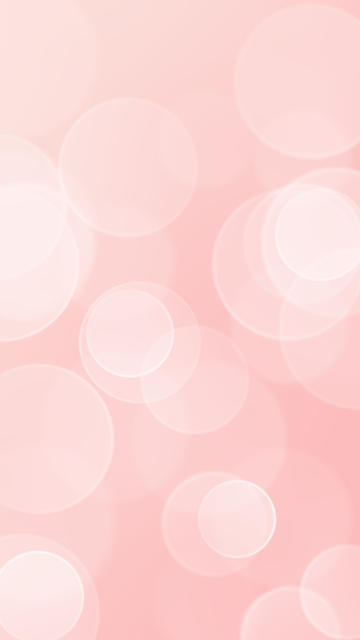
Give the GLSL for this background, as a Shadertoy shader.

```glsl
// Soft pink bokeh: a diagonal blush gradient under translucent discs, some blurred,
// some rimmed and clustered at the sides, some small and crisp. A low-discrepancy
// sequence spreads them, a sine-free hash varies them. One unit is the canvas height.

const vec3 DEEP_PINK = vec3(0.99, 0.735, 0.738);
const vec3 PALE_PEACH = vec3(0.985, 0.868, 0.85);
const vec3 GLOW = vec3(0.995, 0.96, 0.957);

struct Layer {
    int count;
    vec2 center;   // middle of the group, 0..1 over the canvas
    vec2 spread;   // extent of the group, 0..1 over the canvas
    vec2 phase;    // start of the placement sequence
    vec2 radius;   // smallest and largest
    vec2 blur;     // sharpest and softest edge
    float fill;    // opacity of the disc body
    float rim;     // opacity of the bright outline
};

vec3 hash31(float n) {
    vec3 q = fract(n * vec3(0.1031, 0.1030, 0.0973));
    q += dot(q, q.yzx + 33.33);
    return fract((q.xxy + q.yzz) * q.zyx);
}

float hash21(vec2 p) {
    return hash31(p.x + 57.0 * p.y + 311.0).x;
}

float valueNoise(vec2 p) {
    vec2 cell = floor(p);
    vec2 f = fract(p);
    f = f * f * (3.0 - 2.0 * f);
    float low = mix(hash21(cell), hash21(cell + vec2(1.0, 0.0)), f.x);
    float high = mix(hash21(cell + vec2(0.0, 1.0)), hash21(cell + 1.0), f.x);
    return mix(low, high, f.y);
}

// Pale at the upper left, deep at the lower right, with cloudy drift
vec3 blushGradient(vec2 p, float aspect) {
    float slope = 0.55 * (1.0 - p.x / aspect) + 0.45 * p.y;
    slope += 0.22 * (valueNoise(p * 4.0) - 0.5);
    return mix(DEEP_PINK, PALE_PEACH, smoothstep(0.15, 0.95, slope));
}

// Opacity of one disc; body and outline are strongest along lightDir
float discOpacity(vec2 offset, float radius, float blur, vec2 lightDir,
                  float fill, float rim) {
    float edge = length(offset) - radius;
    float body = 1.0 - smoothstep(-blur, blur, edge);
    float lit = dot(offset, lightDir) / radius;
    float rimWidth = 0.001 + 0.55 * blur;
    float rimDist = (edge + rimWidth) / rimWidth;
    float outline = exp(-rimDist * rimDist) * (0.6 + 0.4 * lit);
    return clamp(body * fill * (1.0 + 0.3 * lit) + outline * rim, 0.0, 0.95);
}

vec3 addDiscs(vec3 color, vec2 p, float aspect, float seed, Layer layer) {
    float pixel = 1.0 / iResolution.y;
    float mottle = mix(0.88, 1.12, valueNoise(p * 14.0 + seed));
    for (int i = 0; i < layer.count; i++) {
        float n = float(i);
        vec3 shape = hash31(n * 7.0 + seed);
        vec3 look = hash31(n * 13.0 + seed + 101.0);

        vec2 place = fract(layer.phase + n * vec2(0.7549, 0.5698)) - 0.5;
        place += 0.05 * (shape.xy - 0.5);
        place = layer.center + layer.spread * place;
        vec2 center = place * vec2(aspect, 1.0);

        float radius = mix(layer.radius.x, layer.radius.y, shape.z);
        float blur = max(mix(layer.blur.x, layer.blur.y, look.x), pixel);
        float angle = 6.2832 * look.y;
        vec2 lightDir = vec2(cos(angle), sin(angle));

        // Discs near the sides glow more than those in the middle
        float sideGlow = mix(0.75, 1.3, min(abs(place.x - 0.5) * 2.0, 1.0));
        float fill = layer.fill * sideGlow * mottle * mix(0.8, 1.2, look.z);
        float rim = layer.rim * mix(1.2, 0.6, look.x);
        float alpha = discOpacity(p - center, radius, blur, lightDir, fill, rim);
        color = mix(color, GLOW, alpha);
    }
    return color;
}

void mainImage(out vec4 fragColor, in vec2 fragCoord) {
    vec2 p = fragCoord / iResolution.y;
    float aspect = iResolution.x / iResolution.y;

    // Groups over the whole canvas
    Layer blurred = Layer(11, vec2(0.5), vec2(1.0), vec2(0.05, 0.62),
                          vec2(0.07, 0.14), vec2(0.004, 0.016), 0.17, 0.0);
    Layer rimmed = Layer(6, vec2(0.5), vec2(1.0), vec2(0.08, 0.03),
                         vec2(0.08, 0.125), vec2(0.0015, 0.005), 0.24, 0.25);
    Layer crisp = Layer(4, vec2(0.5), vec2(1.0), vec2(0.37, 0.50),
                        vec2(0.054, 0.075), vec2(0.001, 0.002), 0.42, 0.55);
    // Overlapping clusters
    Layer leftGlow = Layer(3, vec2(0.03, 0.65), vec2(0.12, 0.16), vec2(0.3, 0.1),
                           vec2(0.095, 0.125), vec2(0.002, 0.007), 0.27, 0.25);
    Layer rightGlow = Layer(3, vec2(0.88, 0.59), vec2(0.25, 0.24), vec2(0.2, 0.5),
                            vec2(0.1, 0.137), vec2(0.002, 0.007), 0.24, 0.25);
    Layer middle = Layer(2, vec2(0.47, 0.43), vec2(0.2, 0.14), vec2(0.1, 0.75),
                         vec2(0.085, 0.1), vec2(0.0015, 0.003), 0.27, 0.2);
    Layer corner = Layer(2, vec2(0.87, 0.04), vec2(0.2, 0.12), vec2(0.2, 0.2),
                         vec2(0.07, 0.09), vec2(0.002, 0.006), 0.26, 0.2);

    vec3 color = blushGradient(p, aspect);
    color = addDiscs(color, p, aspect, 3.0, blurred);
    color = addDiscs(color, p, aspect, 41.0, rimmed);
    color = addDiscs(color, p, aspect, 19.0, leftGlow);
    color = addDiscs(color, p, aspect, 29.0, rightGlow);
    color = addDiscs(color, p, aspect, 53.0, middle);
    color = addDiscs(color, p, aspect, 67.0, corner);
    color = addDiscs(color, p, aspect, 77.0, crisp);
    fragColor = vec4(color, 1.0);
}
```
